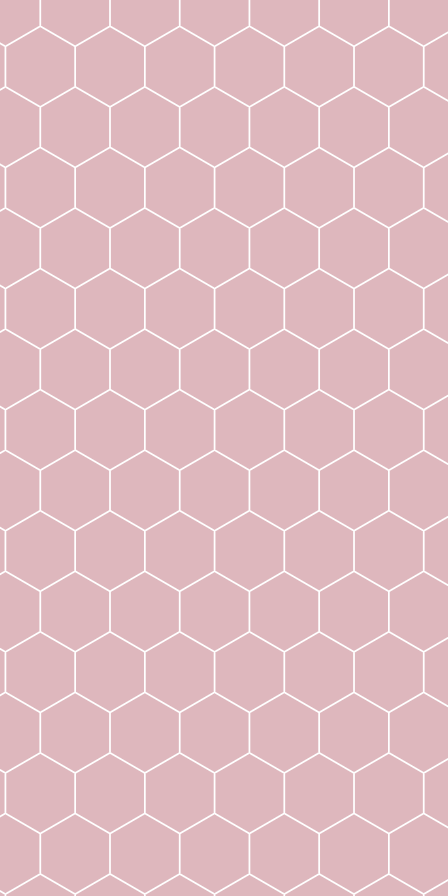
A Shadertoy shader for this pattern:

```glsl
// Thin white honeycomb outlines of pointy-top hexagons on dusty pink.

// Lengths are fractions of the canvas width.
#define CELL_WIDTH   0.15562
#define ROW_HEIGHT   0.13516
#define FIRST_CENTER vec2(0.0121, 0.0943)
#define LINE_WIDTH   0.0039
#define FILL_COLOR   vec3(0.870, 0.718, 0.740)
#define LINE_COLOR   vec3(1.0)

const float SQRT3 = 1.7320508;

// Offset from the nearest hexagon center, for cells of unit width.
vec2 hexOffset(vec2 p) {
    vec2 period = vec2(1.0, SQRT3);
    vec2 even = p - period * floor(p / period + 0.5);
    vec2 odd = p - period * (floor(p / period) + 0.5);
    return dot(even, even) < dot(odd, odd) ? even : odd;
}

// Distance from an offset inside the unit cell to its closest side.
float sideDistance(vec2 offset) {
    vec2 q = abs(offset);
    return 0.5 - max(q.x, dot(q, vec2(0.5, 0.5 * SQRT3)));
}

void mainImage(out vec4 fragColor, in vec2 fragCoord) {
    float pixel = 1.0 / iResolution.x;
    vec2 uv = fragCoord * pixel;

    // Scale both axes so that the cells become regular hexagons.
    vec2 cellScale = vec2(CELL_WIDTH, ROW_HEIGHT * 2.0 / SQRT3);
    vec2 p = (uv - FIRST_CENTER) / cellScale;

    // Smooth line coverage over one pixel.
    float dist = sideDistance(hexOffset(p)) * CELL_WIDTH;
    float line = clamp(0.5 + (0.5 * LINE_WIDTH - dist) / pixel, 0.0, 1.0);

    fragColor = vec4(mix(FILL_COLOR, LINE_COLOR, line), 1.0);
}
```
